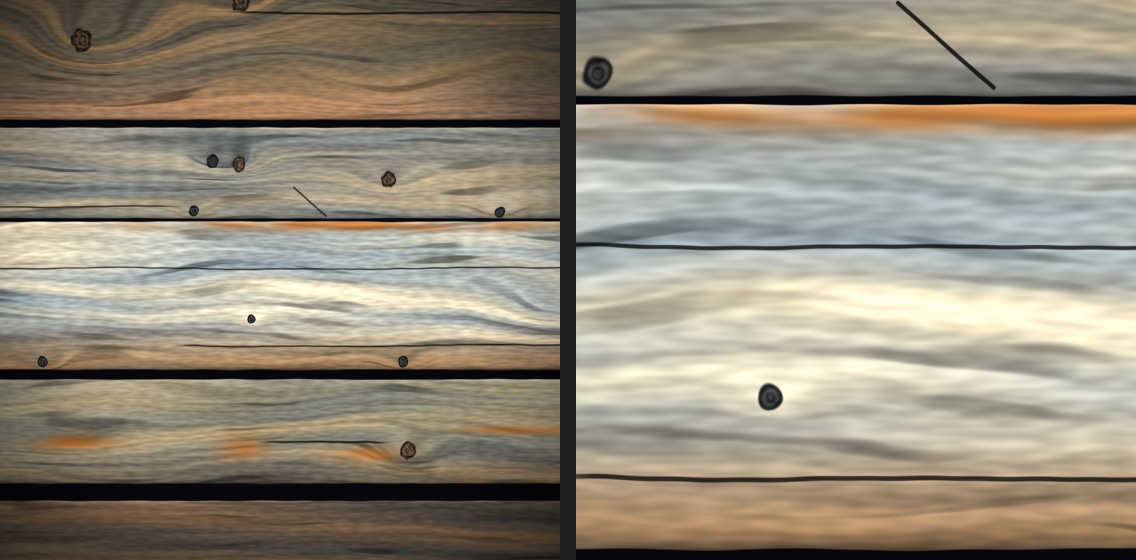
Left: the whole. Right: its middle third, enlarged.
This texture is drawn by a Shadertoy shader. Its source:

```glsl
const float BROAD_GRAIN = 0.24, FINE_GRAIN = 0.20, FIBRE = 0.13, FISSURE = 0.50;
const float EDGE_ROUGHNESS = 0.0012, VIGNETTE = 0.58;
const vec3 GAP_COLOR = vec3(0.025, 0.025, 0.045);
const vec3 KNOT_COLOR = vec3(0.36, 0.28, 0.21);
const vec3 NAIL_COLOR = vec3(0.19, 0.20, 0.22);
const vec3 RUST_COLOR = vec3(0.73, 0.43, 0.17);
const vec3 COOL_TINT = vec3(0.91, 0.98, 1.06);
const vec3 WARM_TINT = vec3(1.08, 1.01, 0.91);

// Boards from top to bottom: upper and lower colour, grain waviness
const vec3 UPPER[5] = vec3[5](vec3(0.50, 0.43, 0.34), vec3(0.61, 0.59, 0.54),
    vec3(0.77, 0.78, 0.75), vec3(0.59, 0.56, 0.48), vec3(0.41, 0.34, 0.28));
const vec3 LOWER[5] = vec3[5](vec3(0.66, 0.50, 0.38), vec3(0.58, 0.57, 0.53),
    vec3(0.60, 0.48, 0.36), vec3(0.54, 0.47, 0.38), vec3(0.40, 0.33, 0.27));
const float WAVINESS[5] = float[5](0.045, 0.022, 0.030, 0.030, 0.008);

// Gaps: centre height, half width
const vec2 GAPS[4] = vec2[4](vec2(0.779, 0.007), vec2(0.607, 0.0028),
    vec2(0.331, 0.0085), vec2(0.121, 0.0155));
// Knots and nail holes: centre, radius
const vec3 KNOTS[11] = vec3[11](vec3(0.146, 0.928, 0.021), vec3(0.427, 0.707, 0.014),
    vec3(0.380, 0.712, 0.012), vec3(0.694, 0.679, 0.014), vec3(0.346, 0.623, 0.010),
    vec3(0.893, 0.621, 0.010), vec3(0.449, 0.430, 0.008), vec3(0.076, 0.354, 0.010),
    vec3(0.720, 0.354, 0.010), vec3(0.729, 0.195, 0.016), vec3(0.430, 0.997, 0.018));
// Cathedral grain and rust stains: centre, radii
const vec4 SWIRLS[3] = vec4[3](vec4(1.0, 0.435, 0.14, 0.055),
    vec4(0.15, 0.205, 0.20, 0.040), vec4(0.18, 0.93, 0.13, 0.060));
const vec4 STAINS[5] = vec4[5](vec4(0.66, 0.598, 0.45, 0.012), vec4(0.66, 0.190, 0.07, 0.013),
    vec4(0.13, 0.210, 0.07, 0.015), vec4(0.43, 0.200, 0.04, 0.020), vec4(0.94, 0.232, 0.09, 0.007));
// Long cracks: height, start, end, half width
const vec4 CRACKS[5] = vec4[5](vec4(0.977, 0.40, 1.1, 0.0018), vec4(0.630, -0.1, 0.33, 0.0013),
    vec4(0.522, -0.1, 1.1, 0.0012), vec4(0.384, 0.30, 1.1, 0.0014), vec4(0.211, 0.45, 0.71, 0.0017));

vec2 gradient(vec2 cell) {
    float angle = 6.2832 * fract(sin(dot(cell, vec2(127.1, 311.7))) * 43758.5);
    return vec2(cos(angle), sin(angle));
}

float noise(vec2 p) {
    vec2 i = floor(p), f = p - i, u = f * f * f * (f * (f * 6.0 - 15.0) + 10.0);
    vec2 e = vec2(0.0, 1.0);
    float low = mix(dot(gradient(i), f), dot(gradient(i + e.yx), f - e.yx), u.x);
    float high = mix(dot(gradient(i + e), f - e), dot(gradient(i + 1.0), f - 1.0), u.x);
    return 1.4 * mix(low, high, u.y);
}

float bump(vec2 p, vec2 radii) {
    vec2 q = p / radii;
    return exp(-dot(q, q));
}

float segment(vec2 p, vec2 a, vec2 b) {
    vec2 d = b - a;
    return length(p - a - d * clamp(dot(p - a, d) / dot(d, d), 0.0, 1.0));
}

void mainImage(out vec4 fragColor, in vec2 fragCoord) {
    vec2 p = fragCoord / iResolution.xy;
    float px = 1.0 / iResolution.y;

    // Find the board and its edges
    int board = 0;
    float top = 1.05, bottom = -0.05, gap = 0.0;
    for (int i = 0; i < 4; i++) {
        vec2 g = GAPS[i];
        float halfWidth = g.y + EDGE_ROUGHNESS * noise(vec2(p.x * 18.0, float(i) * 7.3));
        gap = max(gap, 1.0 - smoothstep(halfWidth - px, halfWidth + px, abs(p.y - g.x)));
        if (p.y < g.x) { board = i + 1; top = g.x - g.y; }
        else bottom = max(bottom, g.x + g.y);
    }
    float seed = float(board) * 17.3;

    // Bend the grain around knots and swirls
    float v = p.y + WAVINESS[board] * noise(vec2(p.x * 2.6 + seed, p.y * 9.0));
    v += 0.003 * noise(vec2(p.x * 11.0 + seed, p.y * 26.0));
    for (int i = 0; i < 11; i++) {
        vec3 k = KNOTS[i];
        if (k.y > bottom && k.y < top) v += 2.0 * k.z * bump(p - k.xy, k.z * vec2(4.0, 2.0));
    }
    for (int i = 0; i < 3; i++) {
        vec4 s = SWIRLS[i];
        if (s.y > bottom && s.y < top) v += 1.2 * s.w * bump(p - s.xy, s.zw);
    }

    // Wood colour and layered grain
    float broad = noise(vec2(p.x * 1.4 + seed, v * 26.0));
    float fine = noise(vec2(p.x * 3.5 + seed, v * 105.0));
    float fibre = noise(vec2(p.x * 45.0, p.y * 210.0));
    float height = (p.y - bottom) / (top - bottom);
    vec3 color = mix(LOWER[board], UPPER[board], smoothstep(0.02, 0.38, height + 0.12 * broad));
    color *= mix(COOL_TINT, WARM_TINT, clamp(0.5 + broad, 0.0, 1.0));
    color *= 1.0 + BROAD_GRAIN * broad + FINE_GRAIN * fine + FIBRE * fibre;
    float fissure = smoothstep(0.30, 0.62, noise(vec2(p.x * 5.0 + seed, v * 72.0 + 9.0)));
    color *= 1.0 - FISSURE * fissure * (0.55 + 0.45 * noise(p * 9.0 + seed));

    // Rust stains
    for (int i = 0; i < 5; i++) {
        vec4 s = STAINS[i];
        float stain = bump(p - s.xy, s.zw) * (0.8 + 0.7 * noise(vec2(p.x * 9.0, v * 40.0)));
        if (s.y > bottom && s.y < top) color = mix(color, RUST_COLOR * (1.0 + 0.3 * fine), clamp(stain, 0.0, 0.9));
    }

    // Cracks along the grain and one across it
    float wobble = 0.004 * noise(vec2(p.x * 4.0, seed)) + 0.001 * noise(vec2(p.x * 30.0, seed));
    for (int i = 0; i < 5; i++) {
        vec4 c = CRACKS[i];
        float span = smoothstep(c.y, c.y + 0.05, p.x) * (1.0 - smoothstep(c.z - 0.05, c.z, p.x));
        float line = 1.0 - smoothstep(c.w - px, c.w + px, abs(p.y - c.x - wobble));
        color *= 1.0 - 0.75 * span * line;
    }
    float split = segment(p + vec2(0.0, wobble), vec2(0.525, 0.663), vec2(0.582, 0.611));
    color *= 1.0 - 0.8 * (1.0 - smoothstep(0.0012 - px, 0.0012 + px, split));

    // Ringed knots; the smaller ones are dark nail holes
    for (int i = 0; i < 11; i++) {
        vec3 k = KNOTS[i];
        float d = length((p - k.xy) * vec2(1.1, 0.95)) / k.z + 0.2 * noise(p * 90.0);
        vec3 core = k.z < 0.013 ? NAIL_COLOR : KNOT_COLOR;
        core *= 0.85 + 0.25 * sin(d * 15.0) + 0.5 * noise(p * 160.0);
        core *= 1.0 - 0.6 * smoothstep(0.2, 0.0, abs(d - 0.85));
        color = mix(color, core, 0.92 * (1.0 - smoothstep(0.85, 1.1, d)));
    }

    // Lit upper edges, shaded lower edges, gaps and vignette
    color += 0.20 * exp(-max(top - p.y, 0.0) / 0.003);
    color *= 1.0 - 0.45 * exp(-max(p.y - bottom, 0.0) / 0.004);
    color = mix(color, GAP_COLOR, gap);
    color *= 1.0 - VIGNETTE * smoothstep(0.35, 0.80, length(p - 0.5));
    fragColor = vec4(clamp(color, 0.0, 1.0), 1.0);
}
```
